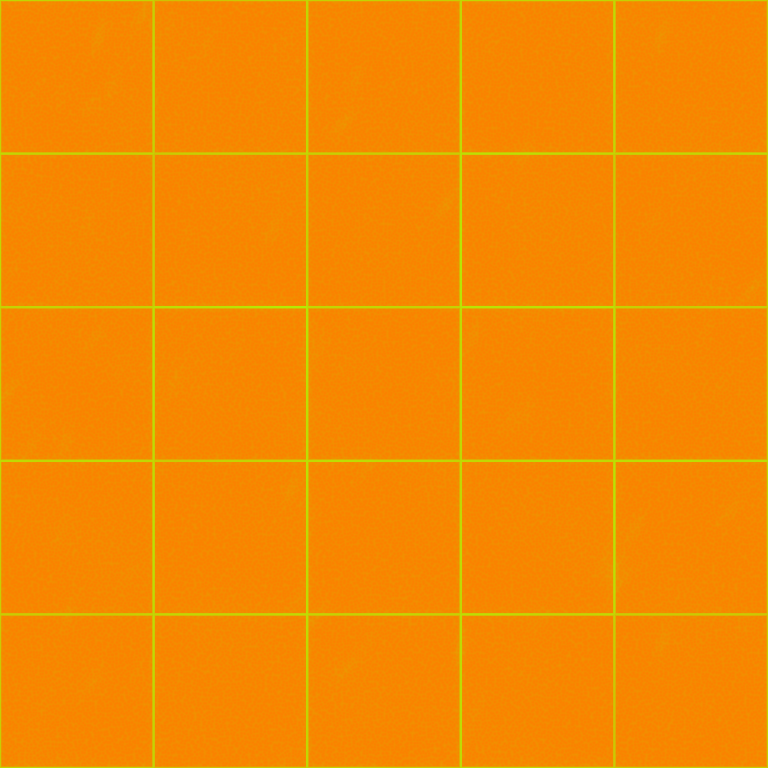
Give the GLSL for this pattern, as a Shadertoy shader.

```glsl
// Square orange tiles with thin lime joints, fine grain and faint slanted scuffs.

const float TAU = 6.2831853;
const float TILES = 5.0;             // repeats across and down
const float JOINT_HALF_WIDTH = 0.0016;
const float JOINT_MIN = 0.52;        // palette position of the palest joint
const float JOINT_MAX = 1.0;         // palette position of the strongest joint
const float HALO_REACH = 0.0045;
const float HALO_AMOUNT = 0.13;
const float GRAIN_CELLS = 240.0;
const float GRAIN_AMOUNT = 0.17;
const float SCUFF_CELLS = 15.0;
const float SCUFF_AMOUNT = 0.09;
const float MOTTLE_AMOUNT = 0.012;
const vec3 TILE_COLOR = vec3(0.982, 0.508, 0.0);
const vec3 JOINT_COLOR = vec3(0.70, 0.93, 0.012);

vec3 hash3(vec2 p) {
    vec3 q = fract(p.xyx * vec3(0.1031, 0.1030, 0.0973));
    q += dot(q, q.yxz + 33.33);
    return fract((q.xxy + q.yzz) * q.zyx);
}

// Distance to the nearest scattered point, wrapping after `cells` cells.
float cellular(vec2 uv, float cells) {
    vec2 p = uv * cells;
    vec2 cell = floor(p);
    float nearest = 4.0;
    for (int y = -1; y <= 1; y++)
    for (int x = -1; x <= 1; x++) {
        vec2 id = cell + vec2(x, y);
        vec2 d = id + hash3(mod(id, cells)).xy - p;
        nearest = min(nearest, dot(d, d));
    }
    return sqrt(nearest);
}

// One soft slanted streak per cell, most of them almost invisible.
float scuffs(vec2 uv) {
    vec2 p = uv * SCUFF_CELLS;
    vec2 cell = floor(p);
    float total = 0.0;
    for (int y = -1; y <= 1; y++)
    for (int x = -1; x <= 1; x++) {
        vec2 id = cell + vec2(x, y);
        vec2 key = mod(id, SCUFF_CELLS) + 71.0;
        vec3 rnd = hash3(key);
        vec2 d = p - id - rnd.xy;
        float angle = 0.25 + 0.5 * hash3(key + 19.0).x;
        float c = cos(angle), s = sin(angle);
        vec2 local = vec2(c * d.x - s * d.y, s * d.x + c * d.y);
        local /= vec2(0.11, 0.32);
        total += pow(rnd.z, 4.0) * exp(-dot(local, local));
    }
    return total;
}

// Broad uneven tone in -1..1 from sines of whole frequencies.
float mottle(vec2 uv) {
    vec2 a = uv * TAU;
    return (sin(2.0 * a.x + 3.0 * a.y + 1.3 * sin(a.x))
          + sin(5.0 * a.x - 2.0 * a.y + 0.7)
          + sin(3.0 * a.x + 7.0 * a.y + sin(2.0 * a.y))) / 3.0;
}

// Joint strength 0..1: differs per segment, drifts along it, peaks mid-canvas.
float jointStrength(vec2 uv, vec2 segment, float seed) {
    float own = hash3(mod(segment, TILES) + seed).x;
    float drift = 0.5 + 0.5 * mottle(uv.yx);
    float center = 0.5 - 0.25 * (cos(TAU * uv.x) + cos(TAU * uv.y));
    return clamp(0.4 * own + 0.25 * drift + 0.4 * center, 0.0, 1.0);
}

void mainImage(out vec4 fragColor, in vec2 fragCoord) {
    vec2 uv = fragCoord / iResolution.xy;
    float pixel = 1.0 / min(iResolution.x, iResolution.y);

    // Tile surface
    float tone = GRAIN_AMOUNT * (cellular(uv, GRAIN_CELLS) - 0.15);
    tone += SCUFF_AMOUNT * scuffs(uv) + MOTTLE_AMOUNT * mottle(uv);

    // Joints: x is the nearest vertical line, y the nearest horizontal one
    vec2 grid = uv * TILES;
    vec2 line = floor(grid + 0.5);
    vec2 tile = floor(grid);
    vec2 dist = abs(grid - line) / TILES;
    vec2 strength = vec2(jointStrength(uv, vec2(line.x, tile.y), 11.0),
                         jointStrength(uv, vec2(tile.x, line.y), 47.0));
    vec2 cover = clamp((JOINT_HALF_WIDTH - dist) / pixel + 0.5, 0.0, 1.0);

    vec2 halo = HALO_AMOUNT * strength * exp(-dist / HALO_REACH);
    tone += max(halo.x, halo.y);

    vec2 jointTone = mix(vec2(JOINT_MIN), vec2(JOINT_MAX), strength);
    vec2 joint = mix(vec2(tone), jointTone, cover);
    tone = clamp(max(joint.x, joint.y), 0.0, 1.0);

    fragColor = vec4(mix(TILE_COLOR, JOINT_COLOR, tone), 1.0);
}
```
